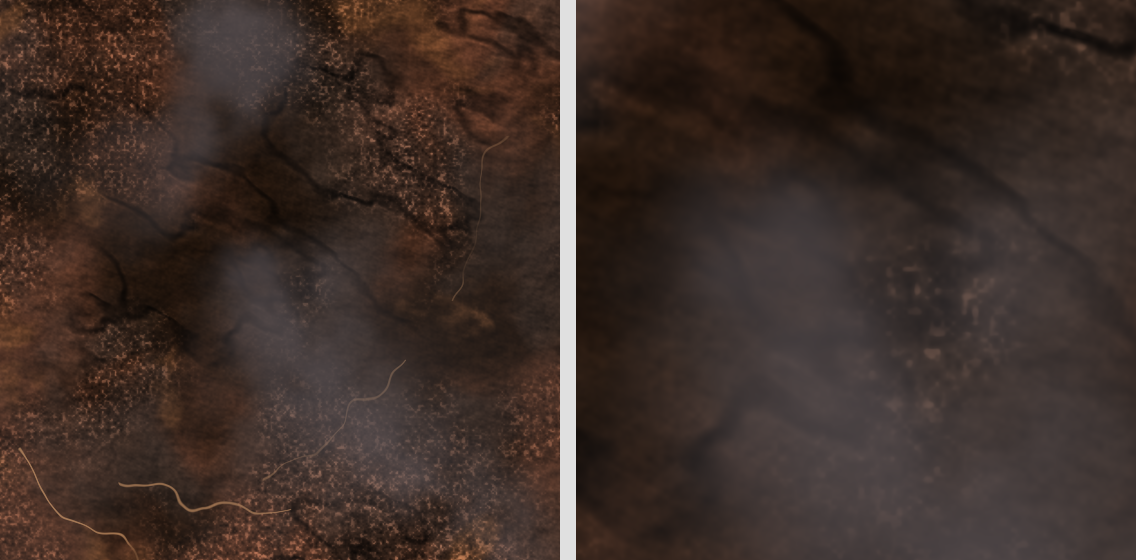
Left, the full canvas; right, a detail of the centre.
Write a WebGL 2 fragment shader that draws this texture.

```glsl
#version 300 es
precision highp float;

uniform vec2 u_resolution;
out vec4 fragColor;

float hash(vec2 p) {
    return fract(sin(dot(p, vec2(127.1, 311.7))) * 43758.5453);
}

float noise(vec2 p) {
    vec2 cell = floor(p);
    vec2 f = fract(p);
    f = f * f * (3.0 - 2.0 * f);
    float low = mix(hash(cell), hash(cell + vec2(1.0, 0.0)), f.x);
    float high = mix(hash(cell + vec2(0.0, 1.0)), hash(cell + 1.0), f.x);
    return mix(low, high, f.y);
}

float fbm(vec2 p, int octaves) {
    float sum = 0.0;
    float total = 0.0;
    float amplitude = 0.5;
    for (int i = 0; i < octaves; i++) {
        sum += amplitude * noise(p);
        total += amplitude;
        p = mat2(1.6, 1.2, -1.2, 1.6) * p + 7.3;
        amplitude *= 0.5;
    }
    return sum / total;
}

vec2 rotate(vec2 p, float angle) {
    float c = cos(angle);
    float s = sin(angle);
    return vec2(c * p.x + s * p.y, c * p.y - s * p.x);
}

// Narrow broken gullies running down to the right
float ravine(vec2 p) {
    vec2 along = rotate(p, -0.65) * vec2(4.0, 8.5);
    float gully = 1.0 - smoothstep(0.0, 0.05, abs(fbm(along + 3.0, 4) - 0.5));
    float presence = smoothstep(0.42, 0.62, fbm(p * 4.0 + 31.0, 2) + 0.16 * (p.x - 0.5));
    return gully * presence;
}

float height(vec2 p) {
    return fbm(rotate(p, -0.4) * vec2(9.0, 15.0), 5) - 0.13 * ravine(p);
}

// Distance to a straight segment given by centre, angle and half length
float segment(vec2 p, vec2 centre, float angle, float halfLength) {
    vec2 q = rotate(p - centre, angle);
    q.x -= clamp(q.x, -halfLength, halfLength);
    return length(q);
}

// Thin winding streams of varying strength
float streams(vec2 p, float pixel) {
    vec2 bend = vec2(fbm(p * 9.0 + 5.0, 3), fbm(p * 9.0 + 57.0, 3)) - 0.5;
    vec2 q = p + 0.11 * bend;
    float fade = smoothstep(0.25, 0.6, noise(p * 11.0 + 80.0));
    float glow = 0.0;
    for (int i = 0; i < 4; i++) {
        float k = float(i);
        vec2 centre = vec2(0.14 + 0.24 * k, 0.09 + 0.02 * k * k * k);
        float d = segment(q, centre, -0.8 + 0.72 * k, 0.15);
        float line = 1.0 - smoothstep(0.0004, 0.0016 + pixel, d);
        glow = max(glow, line * (0.95 - 0.2 * k));
    }
    return glow * mix(0.3, 1.0, fade);
}

vec3 soil(vec2 p) {
    vec2 warp = vec2(fbm(p * 4.0, 3), fbm(p * 4.0 + 19.0, 3)) - 0.5;
    vec2 q = p + 0.16 * warp;
    float broad = smoothstep(0.28, 0.7, fbm(q * 4.0 + 2.0, 5));
    float ashen = smoothstep(0.4, 0.65, fbm(q * 5.0 + 23.0, 4));
    float ochre = smoothstep(0.63, 0.76, fbm(q * 6.0 + 47.0, 4));
    vec3 color = mix(vec3(0.12, 0.073, 0.042), vec3(0.33, 0.195, 0.135), broad);
    color = mix(color, vec3(0.22, 0.175, 0.15), 0.55 * ashen);
    return mix(color, vec3(0.42, 0.26, 0.15), 0.65 * ochre);
}

// Fine stony grain with pale crests in clustered areas
vec3 addGrain(vec3 color, vec2 p) {
    float grain = 0.62 * noise(p * vec2(175.0, 160.0)) + 0.38 * noise(p * 310.0 + 11.0);
    float cluster = smoothstep(0.38, 0.63, fbm(p * 5.5 + 40.0, 4));
    float crest = smoothstep(0.55, 0.85, grain);
    color *= 1.0 + (grain - 0.5) * mix(0.35, 1.15, cluster);
    return color + crest * cluster * vec3(0.17, 0.115, 0.09);
}

// Soft haze gathered along a curved band
float haze(vec2 p) {
    float rise = 1.0 - p.y;
    float offset = (p.x - 0.42 - 0.5 * rise * rise * rise) / 0.17;
    float cloud = smoothstep(0.3, 0.7, fbm(p * 4.5 + 63.0, 4));
    return cloud * (0.16 + 0.55 * exp(-offset * offset));
}

void main() {
    float extent = min(u_resolution.x, u_resolution.y);
    vec2 p = gl_FragCoord.xy / extent;

    // Ground lit from the upper left
    float slope = height(p) - height(p + vec2(-0.004, 0.005));
    vec3 color = addGrain(soil(p), p);
    color *= clamp(1.0 + 4.0 * slope, 0.5, 1.55);
    color *= 1.0 - 0.4 * ravine(p);

    // Streams and haze
    color = mix(color, vec3(0.72, 0.52, 0.35), streams(p, 1.0 / extent));
    color = mix(color, vec3(0.36, 0.33, 0.345), haze(p));
    fragColor = vec4(color, 1.0);
}
```
